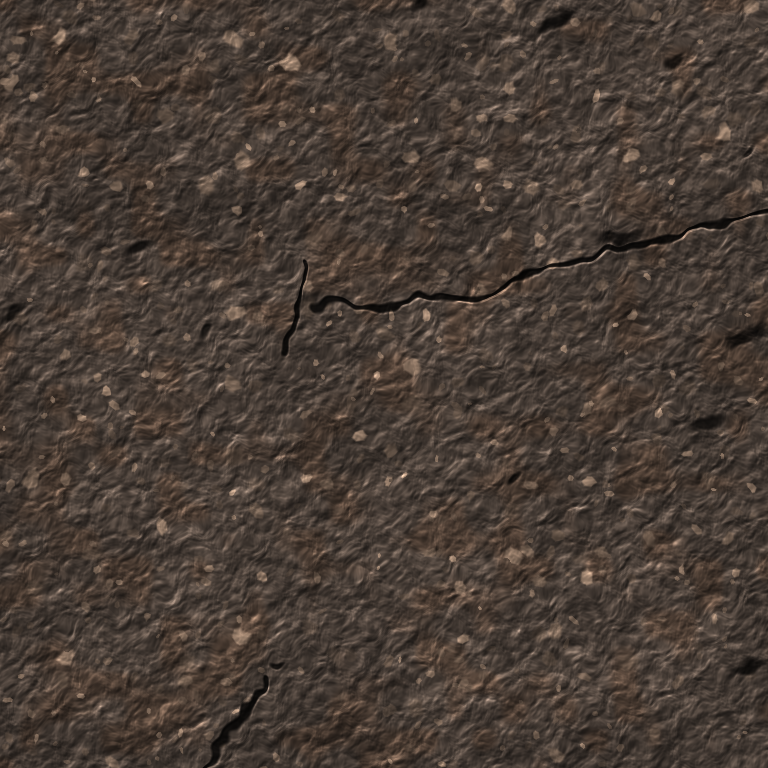
Give the GLSL for this texture, as a three.js fragment shader.

```glsl
// Draws rough dark brown earth with crumbly grain, pale pebbles, pits and cracks.
varying vec2 vUv;

const vec3 SOIL_TINT = vec3(1.0, 0.86, 0.765);
const vec3 RUST_TINT = vec3(1.06, 0.85, 0.71);
const vec3 PEBBLE_COLOR = vec3(0.54, 0.45, 0.38);
const vec2 LIGHT_DIR = vec2(-0.5, 0.86);
const float SOIL_TONE = 0.262;

float hash(vec2 p) {
  return fract(sin(dot(p, vec2(127.1, 311.7))) * 43758.5);
}

vec2 hash2(vec2 p) {
  return vec2(hash(p), hash(p + 37.3));
}

vec2 rotate(vec2 p, float angle) {
  float c = cos(angle), s = sin(angle);
  return vec2(c * p.x + s * p.y, c * p.y - s * p.x);
}

float noise(vec2 p) {
  vec2 i = floor(p), f = fract(p);
  f = f * f * (3.0 - 2.0 * f);
  return mix(mix(hash(i), hash(i + vec2(1.0, 0.0)), f.x),
             mix(hash(i + vec2(0.0, 1.0)), hash(i + 1.0), f.x), f.y);
}

float fbm(vec2 p) {
  float sum = 0.0, amp = 0.5;
  for (int i = 0; i < 4; i++) {
    sum += amp * noise(p);
    p = rotate(p, 0.6) * 2.03 + 11.7;
    amp *= 0.55;
  }
  return sum;
}

vec2 warp(vec2 p, float freq, float amount) {
  return p + amount * (vec2(noise(p * freq), noise(p * freq + 53.1)) - 0.5);
}

// Rounded crumbs: distance to the nearest jittered cell point
float crumbs(vec2 p) {
  float nearest = 2.0;
  for (int y = -1; y <= 1; y++)
    for (int x = -1; x <= 1; x++) {
      vec2 cell = floor(p) + vec2(float(x), float(y));
      nearest = min(nearest, length(p - cell - hash2(cell)));
    }
  return 1.0 - nearest;
}

// Angular stones: x is coverage, y is a random value per stone
vec2 pebbles(vec2 p, float density) {
  vec2 found = vec2(0.0);
  for (int y = -1; y <= 1; y++)
    for (int x = -1; x <= 1; x++) {
      vec2 cell = floor(p) + vec2(float(x), float(y));
      vec2 d = rotate(p - cell - 0.2 - 0.6 * hash2(cell), 6.28 * hash(cell + 5.1));
      float radius = mix(0.17, 0.38, hash(cell + 9.4));
      float shape = max(abs(d.x) * 0.8 + abs(d.y) * 0.5, abs(d.y) * 1.15);
      float cover = (1.0 - smoothstep(0.65, 1.05, shape / radius)) * step(hash(cell + 2.7), density);
      if (cover > found.x) found = vec2(cover, hash(cell + 14.2));
    }
  return found;
}

// Ragged hollows, stretched along a rising diagonal
float pits(vec2 p, float density) {
  float depth = 0.0;
  for (int y = -1; y <= 1; y++)
    for (int x = -1; x <= 1; x++) {
      vec2 cell = floor(p) + vec2(float(x), float(y));
      vec2 d = rotate(p - cell - hash2(cell + 3.3), mix(-0.1, 1.0, hash(cell + 6.8)));
      float radius = mix(0.08, 0.24, hash(cell + 8.2));
      float hollow = 1.0 - smoothstep(0.35, 1.0, length(d * vec2(1.0, 2.8)) / radius);
      depth = max(depth, hollow * step(hash(cell + 1.9), density));
    }
  return depth;
}

float crack(vec2 p, vec2 a, vec2 b, float width) {
  vec2 ab = b - a;
  float t = clamp(dot(p - a, ab) / dot(ab, ab), 0.0, 1.0);
  float w = width * mix(0.35, 1.35, noise(p * 38.0));
  return 1.0 - smoothstep(0.35 * w, w, length(p - a - ab * t));
}

float cavities(vec2 p) {
  vec2 q = warp(warp(p, 16.0, 0.022), 60.0, 0.011);
  float depth = 0.85 * pits(q * 6.0, 0.34);
  depth = max(depth, crack(q, vec2(0.41, 0.597), vec2(0.63, 0.622), 0.0085));
  depth = max(depth, crack(q, vec2(0.63, 0.622), vec2(0.80, 0.685), 0.006));
  depth = max(depth, crack(q, vec2(0.80, 0.685), vec2(1.02, 0.715), 0.006));
  depth = max(depth, crack(q, vec2(0.40, 0.66), vec2(0.37, 0.53), 0.0055));
  return max(depth, crack(q, vec2(0.25, -0.02), vec2(0.355, 0.115), 0.007));
}

float height(vec2 p) {
  vec2 grain = rotate(warp(p, 45.0, 0.012), 0.65) * vec2(0.85, 1.2);
  return 0.95 * fbm(grain * 46.0) + 0.26 * crumbs(grain * 68.0)
       + 0.7 * noise(p * 13.0) - 0.2 * cavities(p);
}

void main() {
  vec2 p = vUv;
  float cavity = cavities(p);
  float relief = height(p) - height(p + LIGHT_DIR * 0.003);

  // Soil tone from slope, fine mottling and broad patches
  float mottle = noise(rotate(p, 0.4) * 120.0) - 0.5;
  float patches = fbm(p * 7.0) - 0.46;
  float shade = exp(3.0 * relief + 0.45 * mottle + 0.4 * patches);
  vec3 tint = mix(SOIL_TINT, RUST_TINT, smoothstep(0.5, 0.85, noise(p * 27.0 + 4.0)));
  vec3 color = SOIL_TONE * shade * tint;

  // Large and small pebbles, most of them dusty
  vec2 stoneUv = warp(p, 70.0, 0.008);
  vec2 large = pebbles(stoneUv * 31.0, 0.24);
  vec2 small = pebbles(stoneUv * 60.0 + 19.0, 0.13);
  vec2 stone = large.x > small.x ? large : small;
  vec3 stoneColor = PEBBLE_COLOR * mix(0.6, 1.15, stone.y * stone.y) * mix(1.0, shade, 0.6);
  color = mix(color, stoneColor, stone.x * mix(0.45, 0.9, stone.y));

  color *= mix(1.0, 0.2, cavity);
  gl_FragColor = vec4(color, 1.0);
}
```
